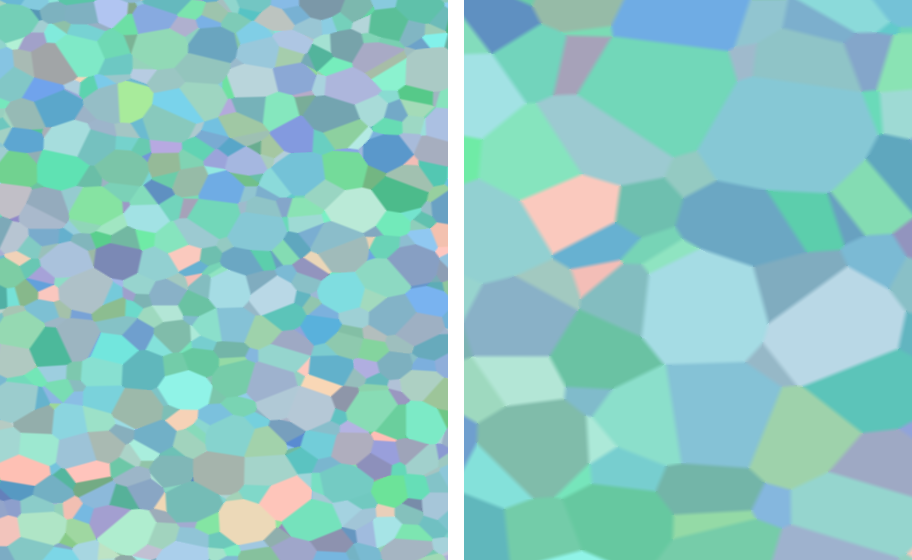
Left, the full canvas; right, a detail of the centre.
Give the GLSL for this pattern, as a Shadertoy shader.

```glsl
vec3 hash3(vec2 cell, float seed) {
    vec3 p = fract(vec3(cell.xyx + seed) * vec3(0.1031, 0.1030, 0.0973));
    p += dot(p, p.yxz + 33.33);
    return fract((p.xxy + p.yzz) * p.zyx);
}

// Cool base tints with a few warm grains, each shifted at random
vec3 grainColor(vec2 cell) {
    vec3 pick = hash3(cell, 71.3);
    vec3 shift = hash3(cell, 137.9) - 0.5;
    float share = pick.x;
    vec3 base = share < 0.32 ? vec3(0.56, 0.74, 0.79)
              : share < 0.62 ? vec3(0.55, 0.82, 0.78)
              : share < 0.83 ? vec3(0.49, 0.80, 0.65)
              : share < 0.955 ? vec3(0.51, 0.65, 0.80)
              : share < 0.977 ? vec3(0.95, 0.84, 0.73)
              : vec3(0.98, 0.76, 0.72);
    float spread = share < 0.955 ? 1.0 : 0.25;
    return base + spread * (shift * vec3(0.30, 0.17, 0.18) + 0.14 * (pick.y - 0.5));
}

void mainImage(out vec4 fragColor, in vec2 fragCoord) {
    // Wider than tall grains
    vec2 p = fragCoord / iResolution.y * vec2(25.0, 33.0);
    vec2 home = floor(p);

    // Weighted cells: keep the two strongest grains
    float nearest = 1e3, second = 1e3;
    vec2 nearCell = home, nextCell = home;
    vec2 nearSeed = p, nextSeed = p;
    for (int y = -3; y <= 3; y++) {
        for (int x = -3; x <= 3; x++) {
            vec2 cell = home + vec2(x, y);
            vec3 h = hash3(cell, 19.7);
            vec2 seed = cell + h.xy;
            vec2 offset = p - seed;
            float power = dot(offset, offset) - 1.8 * h.z * h.z * h.z;
            if (power < nearest) {
                second = nearest;
                nextCell = nearCell;
                nextSeed = nearSeed;
                nearest = power;
                nearCell = cell;
                nearSeed = seed;
            } else if (power < second) {
                second = power;
                nextCell = cell;
                nextSeed = seed;
            }
        }
    }

    // Soft border from the distance to the dividing line
    float border = (second - nearest) / (2.0 * max(length(nextSeed - nearSeed), 0.01));
    float softness = 29.0 * max(1.6 / iResolution.y, 0.002);
    float inside = smoothstep(-softness, softness, border);
    fragColor = vec4(mix(grainColor(nextCell), grainColor(nearCell), inside), 1.0);
}
```
